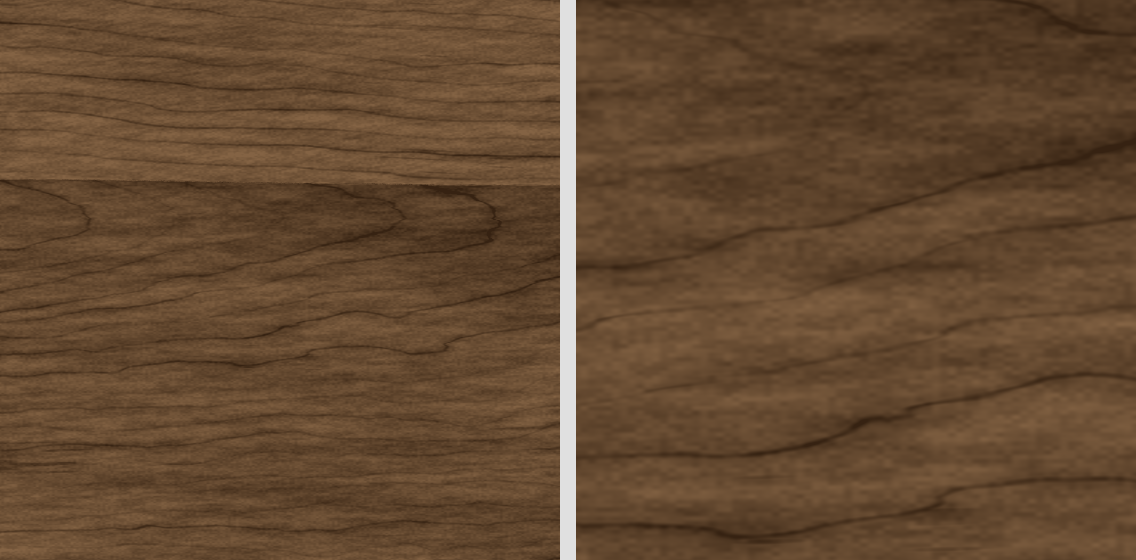
Left: the whole. Right: its middle third, enlarged.
A WebGL 1 fragment shader for this texture:

```glsl
precision highp float;
// Brown walnut boards: straight grain above a seam, arched cathedral grain below.
uniform vec2 u_resolution;

const vec3 DARK_WOOD = vec3(0.28, 0.192, 0.115);
const vec3 LIGHT_WOOD = vec3(0.478, 0.356, 0.241);
const float BASE_TONE = 0.74;        // 0 = dark wood, 1 = light wood
const float BROAD_DEPTH = 0.34;      // strength of the wide shading
const float STREAK_DEPTH = 0.19;
const float FIBRE_DEPTH = 0.17;
const float PORE_DEPTH = 0.17;
const float SEAM_Y = 0.320;          // measured from the top
const float SEAM_SLOPE = 0.012;
const float STRAIGHT_SPACING = 0.037;
const float STRAIGHT_SLOPE = 0.055;
const float ARCH_AXIS = 0.390;       // height of the arch tips, from the top
const float ARCH_SPACING = 0.22;     // distance between arch tips
const float ARCH_ROUND = 0.06;
const float ARCH_STRETCH = 7.0;
const float LINE_WIDTH = 0.0024;
const float HALO_WIDTH = 0.011;
const float LINE_DEPTH = 0.50;
const float HALO_DEPTH = 0.40;

float hash(vec2 p) {
  vec3 q = fract(vec3(p.xyx) * 0.1031);
  q += dot(q, q.yzx + 33.33);
  return fract((q.x + q.y) * q.z);
}

// Value noise from -1 to 1
float noise(vec2 p) {
  vec2 i = floor(p);
  vec2 f = p - i;
  f = f * f * (3.0 - 2.0 * f);
  float low = mix(hash(i), hash(i + vec2(1.0, 0.0)), f.x);
  float high = mix(hash(i + vec2(0.0, 1.0)), hash(i + 1.0), f.x);
  return mix(low, high, f.y) * 2.0 - 1.0;
}

float layeredNoise(vec2 p) {
  float sum = 0.0;
  float weight = 0.55;
  for (int i = 0; i < 4; i++) {
    sum += weight * noise(p);
    p = p * 2.03 + 17.3;
    weight *= 0.5;
  }
  return sum;
}

// Growth ring count of the upper board
float straightRings(vec2 p) {
  return (p.y - STRAIGHT_SLOPE * p.x) / STRAIGHT_SPACING
    + 0.9 * layeredNoise(p * vec2(2.2, 6.0) + 40.0);
}

// Growth ring count of the lower board: arches that run out into lines
float archedRings(vec2 p) {
  float d = p.y - ARCH_AXIS;
  float arch = ARCH_STRETCH * (sqrt(d * d + ARCH_ROUND * ARCH_ROUND) - ARCH_ROUND);
  float run = p.x * mix(1.0, 0.25, smoothstep(0.08, 0.4, d));
  float wave = mix(0.6, 1.1, smoothstep(0.03, 0.2, d));
  return (run + arch) / ARCH_SPACING
    + wave * layeredNoise(p * vec2(3.6, 8.0) + 9.0);
}

float rings(vec2 p, bool upper) {
  if (upper) return straightRings(p);
  return archedRings(p);
}

// Darkening by the ring lines, as a sharp core and a soft halo
float ringLines(vec2 p, bool upper, float pixel) {
  float e = 0.002;
  float count = rings(p, upper);
  vec2 slope = vec2(rings(p + vec2(e, 0.0), upper), rings(p + vec2(0.0, e), upper)) - count;
  float steepness = max(length(slope) / e, 2.0);
  float ring = floor(count);
  float phase = count - ring;
  float board = upper ? 71.0 : 23.0;
  float place = 0.5 + 0.36 * (hash(vec2(ring, board)) - 0.5);
  float dist = (phase - place) / steepness;
  float strength = mix(0.4, 1.0, hash(vec2(ring, board + 5.0)));
  strength *= 0.75 + 0.4 * noise(vec2(p.x * 4.0, ring * 7.0 + board));
  float wide = mix(1.5, 1.0, smoothstep(6.0, 20.0, steepness));
  float core = 1.0 - smoothstep(0.0, LINE_WIDTH * wide + 0.5 * pixel, abs(dist));
  float side = dist < 0.0 ? 1.5 : 0.8;
  float halo = exp(-abs(dist) / (HALO_WIDTH * wide * side)) * 4.0 * phase * (1.0 - phase);
  return strength * (LINE_DEPTH * core + HALO_DEPTH * halo);
}

void main() {
  vec2 p = gl_FragCoord.xy / u_resolution.y;
  p.y = 1.0 - p.y;
  float pixel = 1.0 / u_resolution.y;
  float seam = p.y - SEAM_Y - SEAM_SLOPE * p.x - 0.0015 * noise(vec2(p.x * 9.0, 3.0));
  bool upper = seam < 0.0;
  float lower = smoothstep(-pixel, pixel, seam);

  // Broad shade: the arched zone is darker, the bottom lighter again
  float tone = BASE_TONE + 0.06 * (1.0 - lower);
  tone -= 0.24 * lower * (1.0 - smoothstep(0.10, 0.36, seam)) * (0.6 + 0.6 * p.x);
  tone += BROAD_DEPTH * layeredNoise(p * vec2(2.0, 8.0) + 60.0 * lower);

  // Streaks and fibres, tilted a little in the upper board
  vec2 q = vec2(p.x, p.y - mix(0.05, -0.03, lower) * p.x);
  tone += STREAK_DEPTH * noise(q * vec2(5.0, 55.0) + 11.0);
  tone += FIBRE_DEPTH * noise(q * vec2(16.0, 130.0) + 31.0);
  tone += FIBRE_DEPTH * noise(vec2(q.x * 45.0, (q.y + 0.2 * q.x * (1.0 - lower)) * 240.0));
  tone += PORE_DEPTH * noise(p * vec2(210.0, 380.0));

  // Ring lines, frayed along the fibres
  vec2 frayed = p + vec2(0.007 * noise(p * vec2(20.0, 210.0)), 0.0);
  tone -= ringLines(frayed, upper, pixel);

  // Short dark slivers
  float sliver = noise(q * vec2(9.0, 130.0) + 83.0) + 0.35 * noise(q * vec2(4.0, 12.0) + 5.0);
  tone -= 0.35 * smoothstep(0.88, 1.15, sliver);

  // Seam: light edge above, thin shadow below
  tone += 0.20 * (1.0 - lower) * exp(seam / 0.012);
  tone -= 0.20 * lower * exp(-seam / 0.006);

  gl_FragColor = vec4(mix(DARK_WOOD, LIGHT_WOOD, clamp(tone, -0.35, 1.2)), 1.0);
}
```
